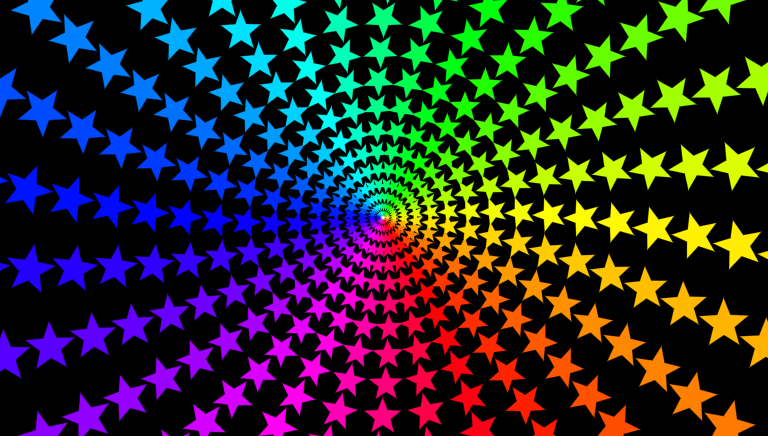
This background is drawn by a Shadertoy shader. Its source:

```glsl
const float TAU = 6.2831853;
const vec2 CENTRE = vec2(-0.002, 0.001);  // tunnel axis, in canvas heights
const float ARMS = 28.0;
const float TWIST = 0.0189;               // clockwise turn per ring
const float RING_SCALE = 0.00328;         // ring radius grows with index squared
const float RING_SHIFT = 0.2;
const float STAR_SCALE = 0.00375;         // star size grows with index
const float STAR_NOTCH = 0.43;            // inner to outer star radius
const float HUE_TURN = 1.0 / 6.0;         // yellow lies to the right
const float CORE_RADIUS = 0.009;
const float EDGE_PIXELS = 0.8;
const vec3 BACKGROUND = vec3(0.0);

vec3 hueColor(float hue) {
    vec3 wave = abs(fract(hue + vec3(0.0, 2.0, 1.0) / 3.0) * 6.0 - 3.0);
    return clamp(wave - 1.0, 0.0, 1.0);
}

// Signed distance to the edge lines of a five-pointed star with a tip on +x
float starDistance(vec2 p, float size) {
    float sector = TAU / 5.0;
    float angle = atan(p.y, p.x);
    angle = abs(angle - sector * round(angle / sector));
    vec2 folded = length(p) * vec2(cos(angle), sin(angle));
    vec2 tip = vec2(size, 0.0);
    vec2 notch = size * STAR_NOTCH * vec2(cos(sector * 0.5), sin(sector * 0.5));
    vec2 edge = normalize(notch - tip);
    return dot(folded - tip, vec2(edge.y, -edge.x));
}

void mainImage(out vec4 fragColor, in vec2 fragCoord) {
    vec2 p = (fragCoord - 0.5 * iResolution.xy) / iResolution.y - CENTRE;
    float radius = length(p);
    float angle = atan(p.y, p.x + 1e-6);
    float nearestRing = round(sqrt(radius / RING_SCALE) + RING_SHIFT);
    float closest = 1e3;
    float starAngle = angle;

    // Search the neighbouring rings and arms for the closest star
    for (int i = -2; i <= 2; i++) {
        float ring = nearestRing + float(i);
        if (ring < 1.0) continue;
        float depth = ring - RING_SHIFT;
        float turn = TWIST * ring;
        float nearestArm = round((angle + turn) * ARMS / TAU);
        for (int j = -2; j <= 2; j++) {
            float theta = (nearestArm + float(j)) * TAU / ARMS - turn;
            vec2 outward = vec2(cos(theta), sin(theta));
            vec2 offset = p - RING_SCALE * depth * depth * outward;
            // Each star points towards the axis
            vec2 local = -vec2(dot(offset, outward),
                               dot(offset, vec2(-outward.y, outward.x)));
            float d = starDistance(local, STAR_SCALE * depth);
            if (d < closest) {
                closest = d;
                starAngle = theta;
            }
        }
    }

    // Colour wheel and pale core
    float blur = EDGE_PIXELS / iResolution.y;
    float coverage = 1.0 - smoothstep(-blur, blur, closest);
    vec3 starColor = hueColor(starAngle / TAU + HUE_TURN);
    vec3 color = mix(BACKGROUND, starColor, coverage);
    color = mix(color, vec3(1.0), 1.0 - smoothstep(0.0, CORE_RADIUS, radius));
    fragColor = vec4(color, 1.0);
}
```
